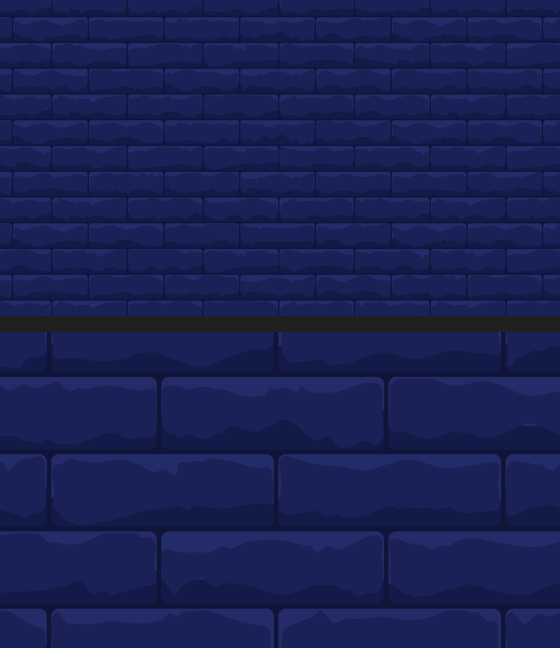
Top: the whole. Bottom: its middle third, enlarged.
Give the GLSL for this texture, as a WebGL 2 fragment shader.

```glsl
#version 300 es
precision highp float;
// Dark blue running-bond brick wall with chipped, flat-shaded bricks.

#define ROWS 12.27           // brick courses over the canvas height
#define BRICK_LENGTH 2.94    // brick pitch across, in courses
#define GAP 0.058            // joint width, in courses
#define CORNER 0.10          // rounding of the bricks and their faces
#define LIGHT_DEPTH 0.125    // mean height of the lit upper band
#define SHADE_DEPTH 0.19     // mean height of the shaded lower band
#define WAVE 0.30            // slow waviness of the bands
#define CHIP 0.16            // size of the small chips
#define VARIETY vec2(5.0, 4.0) // bricks across and down before wear recurs
#define REWORN 0.2           // share of bricks that break the recurrence

uniform vec2 u_resolution;
out vec4 outColor;

const vec3 JOINT = vec3(0.06, 0.08, 0.22);
const vec3 SHADE = vec3(0.07, 0.10, 0.28);
const vec3 FACE  = vec3(0.10, 0.13, 0.34);
const vec3 LIGHT = vec3(0.14, 0.17, 0.41);

vec2 hash2(vec2 p) {
    vec3 q = fract(p.xyx * vec3(0.1031, 0.1030, 0.0973));
    q += dot(q, q.yzx + 33.33);
    return fract((q.xx + q.yz) * q.zy);
}

float cornerDot(vec2 cell, vec2 offset) {
    float angle = 6.2832 * hash2(cell).x;
    return dot(vec2(cos(angle), sin(angle)), offset);
}

// Gradient noise, roughly -0.7 to 0.7
float gradientNoise(vec2 p) {
    vec2 i = floor(p), f = p - i;
    vec2 u = f * f * f * (f * (f * 6.0 - 15.0) + 10.0);
    vec2 e = vec2(1.0, 0.0);
    return mix(mix(cornerDot(i, f), cornerDot(i + e.xy, f - e.xy), u.x),
               mix(cornerDot(i + e.yx, f - e.yx), cornerDot(i + e.xx, f - e.xx), u.x), u.y);
}

// Band depth: slow swells with patches of small chips
float wornDepth(float meanDepth, vec2 q, vec2 seed) {
    float swell = gradientNoise(vec2(q.x * 1.3, q.y * 0.5) + seed);
    float patches = smoothstep(-0.05, 0.25, gradientNoise(q * vec2(1.1, 0.4) + seed + 17.3));
    float chips = gradientNoise(q * vec2(5.0, 3.5) + seed + 41.7);
    return max(meanDepth + WAVE * swell + CHIP * patches * chips, 0.025);
}

// Depth inside a corner with margins d to its two sides, rounded by radius
float roundedInside(vec2 d, float radius) {
    return min(min(d.x, d.y), radius - length(max(radius - d, 0.0)));
}

void main() {
    float pixel = ROWS / u_resolution.y;
    vec2 p = gl_FragCoord.xy * pixel;

    // Brick cell, with alternate courses shifted half a brick
    float row = floor(p.y - 0.628);
    float column = p.x / BRICK_LENGTH - mix(0.166, 0.681, mod(row, 2.0));
    vec2 id = vec2(floor(column), row);
    vec2 q = vec2((fract(column) - 0.5) * BRICK_LENGTH, fract(p.y - 0.628) - 0.5);

    // Wear seed recurs over a block of bricks, with a few exceptions
    vec2 kind = mod(id, VARIETY);
    if (hash2(id + 71.0).x < REWORN) kind = id + 23.0;
    vec2 seed = floor(hash2(kind + 5.0) * 90.0) + hash2(kind + 9.0);

    // Brick outline
    vec2 margin = 0.5 * vec2(BRICK_LENGTH, 1.0) - 0.5 * GAP - abs(q);
    float brick = roundedInside(margin, CORNER);

    // Flat face left between the lit and shaded bands
    float top = 0.5 - 0.5 * GAP - q.y - wornDepth(LIGHT_DEPTH, q, seed);
    float bottom = q.y + 0.5 - 0.5 * GAP - wornDepth(SHADE_DEPTH, q, seed + 120.0);
    float end = margin.x - 0.015
              - 0.07 * gradientNoise(vec2(sign(q.x) * 7.0, q.y * 2.5) + seed + 60.0);
    float face = roundedInside(vec2(end, min(top, bottom)), CORNER);

    // Bands meet partway down the brick ends
    float meet = q.y + 0.08 + 0.3 * gradientNoise(vec2(sign(q.x) * 3.3, 0.4) + seed);
    vec3 color = mix(SHADE, LIGHT, smoothstep(-pixel, pixel, meet));
    color = mix(color, FACE, smoothstep(-0.7 * pixel, 0.7 * pixel, face));
    color = mix(JOINT, color, smoothstep(-0.7 * pixel, 0.7 * pixel, brick));
    outColor = vec4(color, 1.0);
}
```
